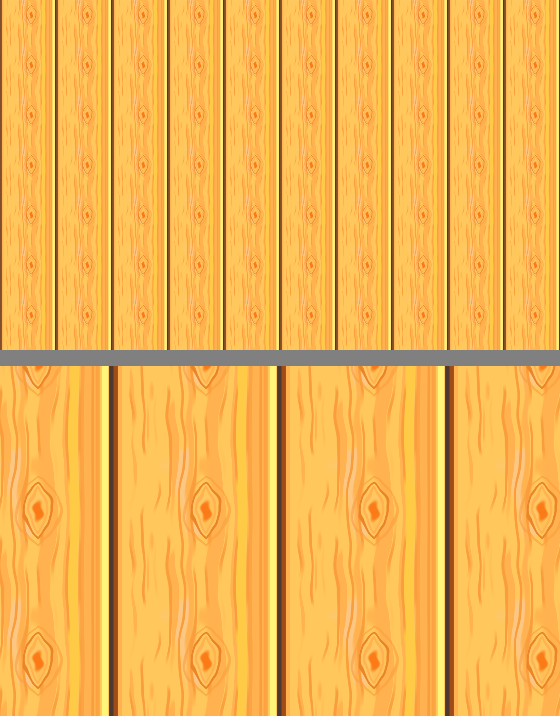
Top, the full canvas; bottom, a detail of the centre.
Give the GLSL for this texture, as a Shadertoy shader.

```glsl
const vec2 REPEATS = vec2(10.0, 7.0);       // planks across, knots down
const vec2 KNOT_CENTER = vec2(0.56, 0.70);  // within one repeat
const vec2 KNOT_SIZE = vec2(0.085, 0.19);
const vec2 BULGE_SIZE = vec2(0.15, 0.25);   // reach of the grain bending round a knot
const float BULGE = 0.55;
const float WOBBLE = 0.045;
const float STREAKS = 32.0;
const float GRAIN_LINES = 13.0;
const float LINE_HALF = 0.008;

const vec3 WOOD = vec3(1.00, 0.78, 0.36);
const vec3 STREAK = vec3(1.00, 0.70, 0.31);
const vec3 PALE = vec3(0.99, 0.78, 0.51);
const vec3 GOLD = vec3(1.00, 0.80, 0.24);
const vec3 GRAIN = vec3(0.98, 0.62, 0.24);
const vec3 KNOT_RING = vec3(0.92, 0.52, 0.16);
const vec3 KNOT_CORE = vec3(0.98, 0.45, 0.06);
const vec3 HIGHLIGHT = vec3(1.00, 0.96, 0.47);
const vec3 GROOVE = vec3(0.30, 0.22, 0.18);
const vec3 GROOVE_EDGE = vec3(0.63, 0.30, 0.09);

float hash(vec2 c) {
    return fract(sin(dot(c, vec2(127.1, 311.7))) * 43758.5);
}

// Value noise that wraps vertically after a whole number of cells
float noise(vec2 p, float wrap) {
    vec2 i = floor(p), f = fract(p);
    f = f * f * (3.0 - 2.0 * f);
    float y0 = mod(i.y, wrap), y1 = mod(i.y + 1.0, wrap);
    return mix(mix(hash(vec2(i.x, y0)), hash(vec2(i.x + 1.0, y0)), f.x),
               mix(hash(vec2(i.x, y1)), hash(vec2(i.x + 1.0, y1)), f.x), f.y);
}

// Soft-edged stripe around zero
float band(float d, float halfWidth, float soft) {
    return 1.0 - smoothstep(halfWidth - soft, halfWidth + soft, abs(d));
}

vec3 plank(vec2 p, float soft) {
    vec2 d = p - KNOT_CENTER;
    d.y = fract(d.y + 0.5) - 0.5;

    // Grain coordinate: bent around the knot, straight near the right edge
    vec2 b = d / BULGE_SIZE;
    float loose = 1.0 - smoothstep(0.62, 0.78, p.x);
    float s = KNOT_CENTER.x + d.x * (1.0 - BULGE * exp(-dot(b, b)));
    s += WOBBLE * loose * (noise(vec2(p.x * 7.0, p.y * 6.0), 6.0) - 0.5);

    // Broad streaks
    vec3 col = WOOD;
    float pale = noise(vec2(s * 17.0 + 40.0, p.y * 3.0), 3.0);
    col = mix(col, PALE, smoothstep(0.66, 0.74, pale) * loose);
    float straight = noise(vec2(s * STREAKS, 0.0), 1.0);
    float broken = noise(vec2(s * STREAKS + 70.0, p.y * 4.0), 4.0);
    float tone = mix(straight, broken, 0.45 * loose);
    col = mix(col, STREAK, smoothstep(0.54, 0.62, tone));
    col = mix(col, GOLD, band(s - 0.76, 0.035, soft) * 0.7);
    col = mix(col, GRAIN, band(s - 0.82, 0.012, soft) * 0.7);

    // Fine contour lines, fading in and out along their length
    float lane = s * GRAIN_LINES;
    float strength = noise(vec2(floor(lane) * 3.0, p.y * 5.0), 5.0);
    float line = band((fract(lane) - 0.5) / GRAIN_LINES, LINE_HALF, soft);
    col = mix(col, GRAIN, line * smoothstep(0.2, 0.6, strength));

    // Pointed knot: filled lens, outline, inner ring and core
    float lens = abs(d.x) / KNOT_SIZE.x + d.y * d.y / (KNOT_SIZE.y * KNOT_SIZE.y);
    lens += 0.3 * (noise(p * vec2(20.0, 14.0), 14.0) - 0.5);
    float lensSoft = soft / KNOT_SIZE.x;
    float ringHalf = LINE_HALF / KNOT_SIZE.x;
    col = mix(col, WOOD, 0.8 * (1.0 - smoothstep(1.0 - lensSoft, 1.0 + lensSoft, lens)));
    col = mix(col, GRAIN, band(lens - 1.55, ringHalf, lensSoft) * 0.6);
    col = mix(col, KNOT_RING, band(lens - 1.0, ringHalf, lensSoft));
    col = mix(col, STREAK, band(lens - 0.62, ringHalf, lensSoft));
    float core = length(d / vec2(0.032, 0.075) + vec2(0.25 * sin(d.y * 60.0), 0.0));
    return mix(col, KNOT_CORE, 0.9 * (1.0 - smoothstep(0.6, 1.15, core)));
}

void mainImage(out vec4 fragColor, in vec2 fragCoord) {
    vec2 p = fract(fragCoord / iResolution.xy * REPEATS);
    float soft = 0.5 * REPEATS.x / iResolution.x;
    vec3 col = plank(p, soft);

    // Bevelled joint, measured from the plank edge
    float e = fract(p.x + 0.5) - 0.5;
    col = mix(col, GRAIN, band(e + 0.085, 0.012, soft) * 0.8);
    col = mix(col, HIGHLIGHT, band(e + 0.042, 0.019, soft));
    col = mix(col, STREAK, band(e - 0.046, 0.014, soft));
    col = mix(col, GROOVE_EDGE, band(e - 0.020, 0.015, soft));
    col = mix(col, GROOVE, band(e + 0.004, 0.013, soft));
    fragColor = vec4(col, 1.0);
}
```
